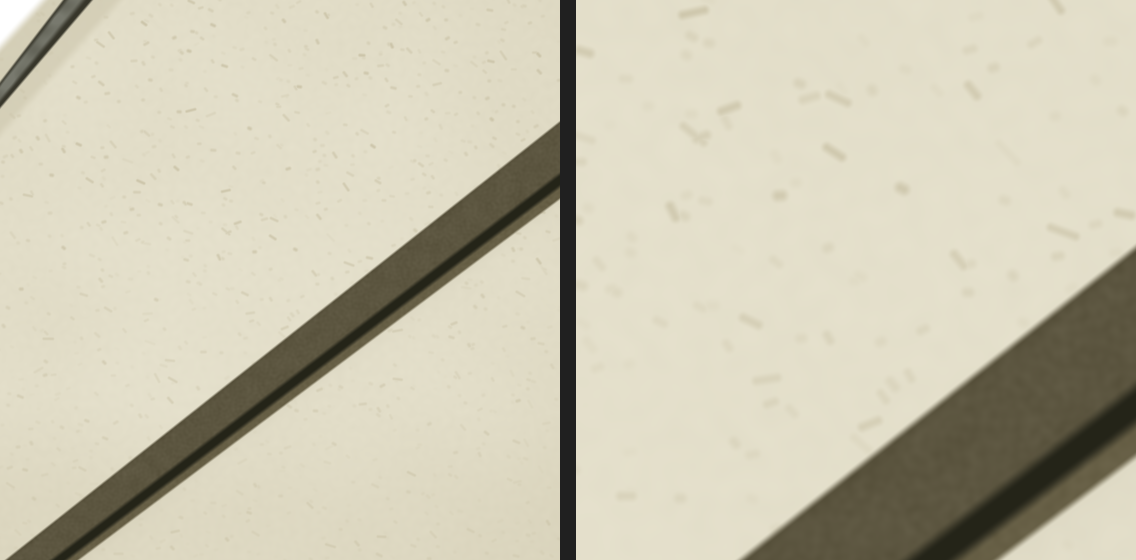
Left: the whole. Right: its middle third, enlarged.
A WebGL 2 fragment shader for this texture:

```glsl
#version 300 es
precision highp float;
// Cream speckled panels divided by a dark diagonal grooved bar, with a second
// thin metal bar and a bright gap across the upper left corner. Straight edges
// are signed line distances; flecks are jittered capsules on hashed grids.
uniform vec2 u_resolution;
out vec4 fragColor;

const vec3 CREAM = vec3(0.894, 0.876, 0.796);
const vec3 CREAM_SHADE = vec3(0.842, 0.818, 0.722);
const vec3 FLECK = vec3(0.700, 0.660, 0.525);
const vec3 BAR = vec3(0.360, 0.335, 0.250);
const vec3 BAR_LIP = vec3(0.400, 0.370, 0.270);
const vec3 GROOVE = vec3(0.140, 0.140, 0.095);
const vec3 METAL_DARK = vec3(0.215, 0.210, 0.165);
const vec3 METAL_LIGHT = vec3(0.470, 0.475, 0.430);
const vec3 SHADOW = vec3(0.800, 0.775, 0.675);
const vec3 GAP_LIGHT = vec3(1.0);
const float SOFT = 0.0028;

vec2 hash2(vec2 p) {
  vec3 q = fract(p.xyx * vec3(0.1031, 0.1030, 0.0973));
  q += dot(q, q.yzx + 33.33);
  return fract((q.xx + q.yz) * q.zy);
}

float cornerSlope(vec2 cell, vec2 f, vec2 corner) {
  return dot(hash2(cell + corner + 57.0) * 2.0 - 1.0, f - corner);
}

// Gradient noise, roughly -0.7 to 0.7
float gradientNoise(vec2 p) {
  vec2 cell = floor(p), f = fract(p);
  vec2 w = f * f * f * (f * (f * 6.0 - 15.0) + 10.0);
  float low = mix(cornerSlope(cell, f, vec2(0, 0)), cornerSlope(cell, f, vec2(1, 0)), w.x);
  float high = mix(cornerSlope(cell, f, vec2(0, 1)), cornerSlope(cell, f, vec2(1, 1)), w.x);
  return mix(low, high, w.y);
}

// Signed distance to the line a-b, positive on its upper left side
float lineSide(vec2 p, vec2 a, vec2 b) {
  vec2 along = normalize(b - a);
  return dot(p - a, vec2(-along.y, along.x));
}

float cover(float d, float soft) {
  return smoothstep(-soft, soft, d);
}

float capsule(vec2 p, vec2 halfAxis) {
  float t = clamp(dot(p, halfAxis) / dot(halfAxis, halfAxis), -1.0, 1.0);
  return length(p - halfAxis * t);
}

// One layer of short soft strokes; neighbours are checked for overlap
float flecks(vec2 p, float cells, float density, float size, float seed) {
  vec2 home = floor(p * cells);
  float ink = 0.0;
  for (int y = -1; y <= 1; y++) {
    for (int x = -1; x <= 1; x++) {
      vec2 cell = home + vec2(x, y);
      vec2 place = hash2(cell + seed);
      vec2 kind = hash2(cell + seed + 113.0);
      vec2 shape = hash2(cell + seed + 271.0);
      float angle = mix(-1.15, 0.55, shape.x);
      vec2 axis = vec2(cos(angle), sin(angle)) * size * mix(0.15, 1.0, shape.y * shape.y);
      float d = capsule(p - (cell + place) / cells, axis);
      float stroke = 1.0 - smoothstep(0.0, mix(0.0058, 0.0044, shape.y), d);
      ink = max(ink, stroke * step(kind.x, density) * mix(0.2, 1.0, kind.y));
    }
  }
  return ink;
}

vec3 panel(vec2 p) {
  vec2 fromLight = p - vec2(0.42, 0.55);
  float shade = 0.02 + 0.85 * dot(fromLight, fromLight);
  shade += 0.22 * smoothstep(0.35, 0.0, p.y) + 0.22 * gradientNoise(p * 5.0);
  vec3 color = mix(CREAM, CREAM_SHADE, clamp(shade, 0.0, 1.0));
  color += 0.010 * gradientNoise(p * 70.0);
  float strength = mix(0.26, 0.46, smoothstep(0.1, 0.8, p.y));
  float ink = max(flecks(p, 27.0, 0.48, 0.008, 11.0), 0.55 * flecks(p, 42.0, 0.40, 0.003, 73.0));
  return mix(color, FLECK, ink * strength);
}

vec3 addMainBar(vec3 color, vec2 p) {
  float top = lineSide(p, vec2(0.010, 0.0), vec2(1.0, 0.783));
  float grooveTop = lineSide(p, vec2(0.092, 0.0), vec2(1.0, 0.690));
  float grooveBase = lineSide(p, vec2(0.119, 0.0), vec2(1.0, 0.667));
  float base = lineSide(p, vec2(0.140, 0.0), vec2(1.0, 0.645));
  float grain = gradientNoise(p * 150.0) * 0.028 + gradientNoise(p * 35.0) * 0.022;
  vec3 face = BAR + grain - 0.025 * smoothstep(-0.009, 0.0, top);
  face = mix(face, BAR_LIP + grain, 1.0 - cover(grooveBase, 0.004));
  face = mix(face, GROOVE, cover(grooveBase, 0.0045) * cover(-grooveTop, 0.0045));
  color -= 0.02 * exp(-abs(base) * 70.0);
  return mix(color, face, cover(-top, SOFT) * cover(base, SOFT));
}

vec3 addCornerBar(vec3 color, vec2 p) {
  float shadowEdge = lineSide(p, vec2(0.0, 0.760), vec2(0.215, 1.0));
  float base = lineSide(p, vec2(0.0, 0.807), vec2(0.165, 1.0));
  float top = lineSide(p, vec2(0.0, 0.853), vec2(0.113, 1.0));
  float gap = lineSide(p, vec2(0.0, 0.915), vec2(0.078, 1.0));
  color = mix(color, SHADOW, 0.6 * cover(shadowEdge, 0.010));
  float across = base / max(base - top, 0.001);
  float sheen = smoothstep(0.15, 0.45, across) * (1.0 - smoothstep(0.75, 1.0, across));
  sheen *= 0.85 + 0.7 * gradientNoise(p * 24.0);
  vec3 metal = mix(METAL_DARK, METAL_LIGHT, clamp(sheen, 0.0, 1.0));
  color = mix(color, metal, cover(base, SOFT) * cover(-top, SOFT));
  return mix(color, GAP_LIGHT, cover(gap, 0.010));
}

void main() {
  vec2 p = gl_FragCoord.xy / u_resolution;
  vec3 color = addCornerBar(addMainBar(panel(p), p), p);
  fragColor = vec4(clamp(color, 0.0, 1.0), 1.0);
}
```
